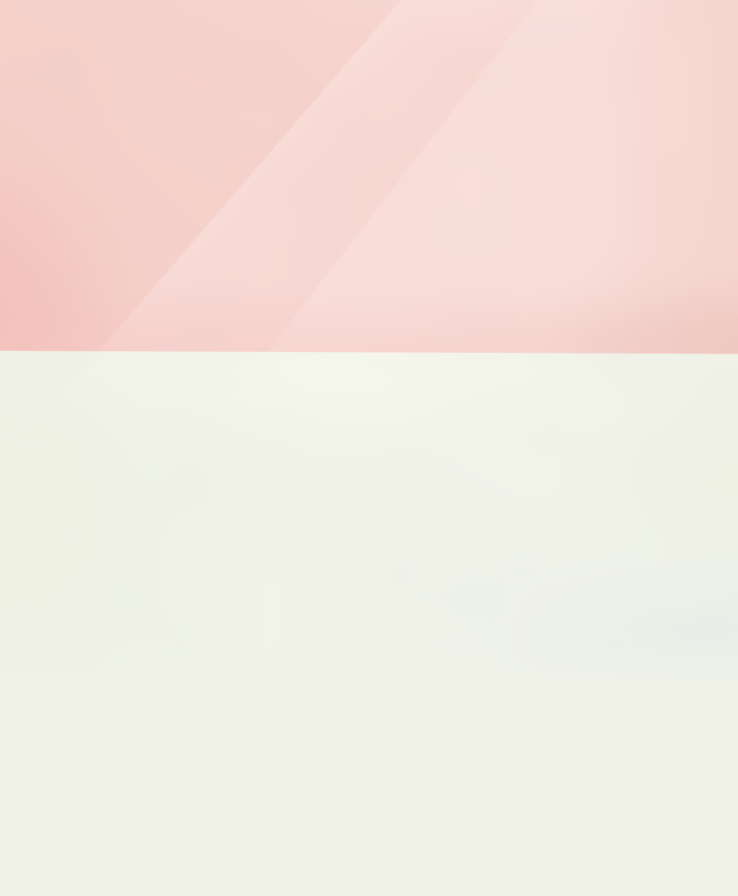
A Shadertoy shader for this background:

```glsl
// Draws a soft pink wall above a pale ivory table, crossed by two slanting bands of light.

// Colours
const vec3 WALL_SHADE  = vec3(0.960, 0.820, 0.795);
const vec3 WALL_BAND   = vec3(0.966, 0.842, 0.825);
const vec3 WALL_LIGHT  = vec3(0.972, 0.868, 0.850);
const vec3 WALL_ROSE   = vec3(0.950, 0.745, 0.725);
const vec3 WALL_CORNER = vec3(0.915, 0.770, 0.735);
const vec3 WALL_GLOW   = vec3(0.985, 0.895, 0.880);
const vec3 TABLE       = vec3(0.941, 0.949, 0.910);
const vec3 TABLE_LIGHT = vec3(0.960, 0.967, 0.928);
const vec3 TABLE_OLIVE = vec3(0.928, 0.937, 0.872);
const vec3 TABLE_MIST  = vec3(0.908, 0.935, 0.910);

// Layout, as fractions of the canvas
const float HORIZON_LEFT  = 0.6085;
const float HORIZON_RIGHT = 0.6050;
const float FLAT_TABLE_Y  = 0.235;
const vec2 RAY_ONE = vec2(0.544, 1.046); // x at the top, slope dx/dy
const vec2 RAY_TWO = vec2(0.729, 0.934);
const float RAY_SOFTNESS = 0.003;
const float GRAIN = 0.006;

float hash(vec2 p) {
    p = fract(p * vec2(0.1031, 0.1137));
    p += dot(p, p.yx + 33.33);
    return fract((p.x + p.y) * p.x * 17.0);
}

float noise(vec2 p) {
    vec2 cell = floor(p);
    vec2 f = fract(p);
    f = f * f * (3.0 - 2.0 * f);
    float low = mix(hash(cell), hash(cell + vec2(1, 0)), f.x);
    float high = mix(hash(cell + vec2(0, 1)), hash(cell + vec2(1, 1)), f.x);
    return mix(low, high, f.y);
}

// Elliptical soft spot: 1 at the centre, fading outward
float glow(vec2 p, vec2 centre, vec2 radius) {
    vec2 d = (p - centre) / radius;
    return exp(-dot(d, d));
}

// Horizontal distance to the right of a slanting ray
float rayOffset(vec2 p, vec2 ray) {
    return p.x - ray.x - ray.y * (p.y - 1.0);
}

float rayMask(float offset, float pixel) {
    float soft = max(RAY_SOFTNESS, pixel);
    return smoothstep(-soft, soft, offset);
}

vec3 wallColor(vec2 p, float one, float two, float pixel) {
    float firstLight = rayMask(one, pixel);
    float secondLight = rayMask(two, pixel);
    vec3 color = mix(WALL_SHADE, WALL_BAND, firstLight);
    color = mix(color, WALL_LIGHT, secondLight);

    // Light gathers along each ray and at the top
    float edgeGlow = firstLight * (1.0 - secondLight) * exp(-max(one, 0.0) / 0.06);
    color = mix(color, WALL_GLOW, 0.40 * edgeGlow);
    color = mix(color, WALL_GLOW, 0.35 * glow(p, vec2(0.66, 1.01), vec2(0.28, 0.06)));

    // Rose tint at the left, warm shade at the right and above the table
    color = mix(color, WALL_ROSE, 0.80 * glow(p, vec2(-0.03, 0.66), vec2(0.17, 0.16)));
    color = mix(color, WALL_SHADE, 0.60 * smoothstep(0.75, 1.0, p.x));
    color = mix(color, WALL_CORNER, 0.60 * glow(p, vec2(1.04, 0.615), vec2(0.24, 0.06)));
    return mix(color, WALL_ROSE, 0.25 * smoothstep(0.69, 0.605, p.y));
}

vec3 tableColor(vec2 p, float one, float two, float pixel) {
    vec3 color = TABLE;
    color = mix(color, TABLE_OLIVE, 0.75 * glow(p, vec2(0.0, 0.43), vec2(0.20, 0.18)));
    color = mix(color, TABLE_OLIVE, 0.55 * glow(p, vec2(1.0, 0.48), vec2(0.15, 0.10)));
    color = mix(color, TABLE_MIST, 0.80 * glow(p, vec2(0.95, 0.30), vec2(0.18, 0.06)));
    color = mix(color, TABLE_LIGHT, 0.80 * glow(p, vec2(0.50, 0.575), vec2(0.30, 0.06)));

    // Faint continuation of the rays
    float reach = smoothstep(0.50, 0.60, p.y) * smoothstep(0.65, 0.25, p.x);
    float rays = rayMask(one, pixel) + rayMask(two, pixel);
    color += 0.006 * reach * (rays - 1.0);

    // Pale bluish mottling
    float spots = smoothstep(0.55, 0.85, noise(p * vec2(24.0, 30.0)));
    spots *= glow(p, vec2(0.62, 0.33), vec2(0.35, 0.045));
    color = mix(color, TABLE_MIST, 0.30 * spots);

    // Plain lower part
    return mix(TABLE, color, smoothstep(FLAT_TABLE_Y - 0.004, FLAT_TABLE_Y + 0.02, p.y));
}

void mainImage(out vec4 fragColor, in vec2 fragCoord) {
    vec2 p = fragCoord / iResolution.xy;
    vec2 pixel = 1.0 / iResolution.xy;
    float one = rayOffset(p, RAY_ONE);
    float two = rayOffset(p, RAY_TWO);

    float horizon = mix(HORIZON_LEFT, HORIZON_RIGHT, p.x);
    float wall = smoothstep(-pixel.y, pixel.y, p.y - horizon);
    vec3 color = mix(tableColor(p, one, two, pixel.x), wallColor(p, one, two, pixel.x), wall);

    // Subtle blotches, absent from the plain lower part
    float blotch = noise(p * vec2(11.0, 15.0)) - 0.5;
    color += GRAIN * blotch * smoothstep(FLAT_TABLE_Y, FLAT_TABLE_Y + 0.05, p.y);
    fragColor = vec4(color, 1.0);
}
```
